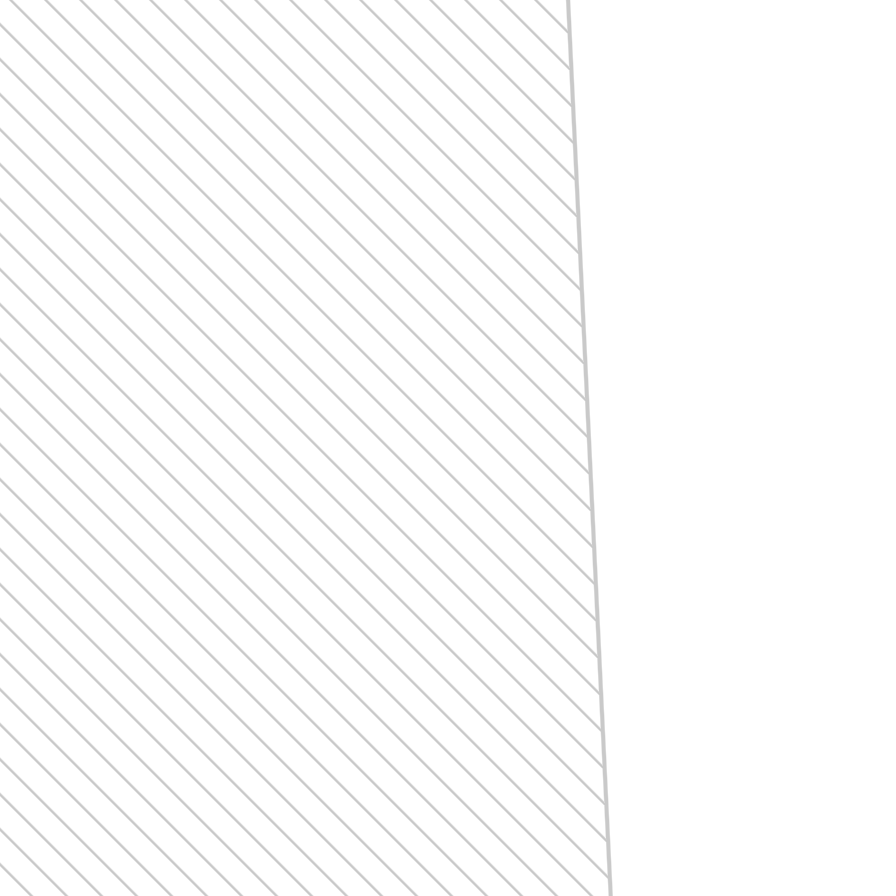
This pattern is drawn by a WebGL 1 fragment shader. Its source:

```glsl
precision highp float;
// Fine grey diagonal hatching on white, closed on the right by a slanted rule.

uniform vec2 u_resolution;

const vec3 PAPER = vec3(1.0);
const vec3 INK = vec3(0.79);
const float HATCH_PERIOD = 0.0390625; // horizontal spacing of the hatch lines
const float HATCH_OFFSET = 0.0119;    // where a hatch line meets the top edge
const float HATCH_WIDTH = 0.0028;
const float RULE_TOP = 0.634;         // x of the rule at the top
const float RULE_BOTTOM = 0.6816;     // x of the rule at the bottom
const float RULE_WIDTH = 0.0046;

// Coverage of a shape from its signed distance, softened over one pixel.
float coverage(float dist, float pixel) {
  return clamp(0.5 - dist / pixel, 0.0, 1.0);
}

// Distance to the nearest line descending to the right at 45 degrees.
float hatchDistance(vec2 p) {
  float phase = (p.x + p.y - 1.0 - HATCH_OFFSET) / HATCH_PERIOD;
  return abs(fract(phase + 0.5) - 0.5) * HATCH_PERIOD * sqrt(0.5);
}

// Signed distance to the slanted rule, negative on its left.
float ruleDistance(vec2 p) {
  float slope = RULE_TOP - RULE_BOTTOM;
  return (p.x - RULE_BOTTOM - slope * p.y) / sqrt(1.0 + slope * slope);
}

void main() {
  vec2 p = gl_FragCoord.xy / u_resolution;
  float pixel = 1.0 / min(u_resolution.x, u_resolution.y);

  // Hatching fills only the area left of the rule.
  float side = ruleDistance(p);
  float hatch = coverage(hatchDistance(p) - 0.5 * HATCH_WIDTH, 1.3 * pixel);
  hatch *= coverage(side, pixel);

  float rule = coverage(abs(side) - 0.5 * RULE_WIDTH, 1.3 * pixel);

  gl_FragColor = vec4(mix(PAPER, INK, max(hatch, rule)), 1.0);
}
```
